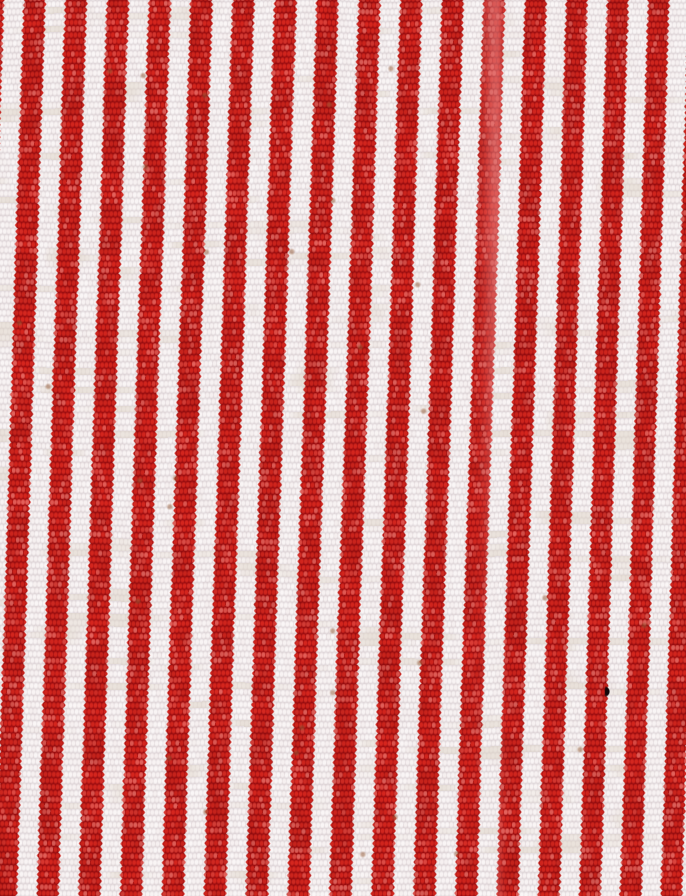
Give the GLSL for this texture, as a Shadertoy shader.

```glsl
// Red and white striped canvas cloth, slightly tilted, with a visible weave and a faded crease.

float hash(vec2 p) {
    return fract(sin(dot(p, vec2(127.1, 311.7))) * 43758.5453);
}

float noise(vec2 p) {
    vec2 i = floor(p), f = fract(p);
    f = f * f * (3.0 - 2.0 * f);
    return mix(mix(hash(i), hash(i + vec2(1, 0)), f.x),
               mix(hash(i + vec2(0, 1)), hash(i + vec2(1, 1)), f.x), f.y);
}

void mainImage(out vec4 fragColor, in vec2 fragCoord) {
    vec2 p = fragCoord / iResolution.x;

    // Weave: staggered rows of rounded thread crossings
    float rowCoord = p.y / 0.0092 + 0.5 * noise(p * vec2(9.0, 4.0));
    float row = floor(rowCoord);
    vec2 weave = vec2((p.x - 0.032 * p.y) * 165.0 + 0.5 * mod(row, 2.0), rowCoord);
    vec2 local = fract(weave) - 0.5;
    float thread = hash(floor(weave));
    float bump = 1.0 - smoothstep(0.2, 0.68, length(local * vec2(0.9, 1.1)));

    // Stripes: sheared, gently bowed, with edges scalloped by the rows
    float x = p.x - 0.0085 - 0.032 * p.y - 0.004 * sin(3.14 * p.x * p.x);
    x += 0.0012 * (noise(vec2(p.x * 8.0, p.y * 5.0)) - 0.5);
    float across = abs(fract(x / 0.0606 + 0.5) - 0.5);
    float halfWidth = 0.258 + 0.022 * cos(6.2832 * local.y) + 0.02 * (hash(vec2(row, floor(x / 0.0303))) - 0.5);
    float soft = 0.012 + 0.6 / (iResolution.x * 0.0606);
    float stripe = 1.0 - smoothstep(halfWidth - soft, halfWidth + soft, across);

    // Red yarn: dark gaps, bright crowns and some pale threads
    vec3 red = mix(vec3(0.60, 0.05, 0.06), vec3(0.80, 0.14, 0.11), bump);
    red = mix(red, vec3(0.87, 0.44, 0.42), bump * smoothstep(0.5, 1.0, thread) * 0.75);
    red *= 0.95 + 0.1 * noise(p * vec2(60.0, 40.0));

    // White yarn: soft grey gaps and beige slubs running along the rows
    vec3 white = mix(vec3(0.89, 0.86, 0.87), vec3(0.98, 0.965, 0.965), bump);
    white -= 0.03 * thread * vec3(0.6, 0.9, 0.9);
    float slub = smoothstep(0.72, 0.95, noise(vec2(p.x * 11.0, row * 0.7)));
    white = mix(white, vec3(0.87, 0.83, 0.78), 0.55 * slub);

    // Worn crease, strongest near the top
    float offset = p.x - 0.724;
    float crease = exp(-pow(offset / (offset > 0.0 ? 0.009 : 0.018), 2.0));
    crease *= mix(0.3, 0.6, smoothstep(0.2, 1.1, p.y));
    red = mix(red, vec3(0.90, 0.50, 0.50), crease);

    vec3 color = mix(white, red, stripe);

    // Sparse tan flecks
    vec2 fleckCell = floor(p * 22.0);
    vec2 fleckPos = fract(p * 22.0) - 0.3 - 0.4 * vec2(hash(fleckCell), hash(fleckCell + 7.0));
    float fleck = step(0.95, hash(fleckCell + 3.0)) * (1.0 - smoothstep(0.03, 0.13, length(fleckPos)));
    color = mix(color, vec3(0.58, 0.36, 0.22), 0.5 * fleck);

    // One small dark speck
    vec2 speck = (p - vec2(0.884, 0.298)) / vec2(0.0038, 0.0075);
    speck.x += 0.5 * speck.y * speck.y - 0.3;
    color = mix(color, vec3(0.08, 0.03, 0.04), 1.0 - smoothstep(0.6, 1.2, length(speck)));

    fragColor = vec4(color, 1.0);
}
```
